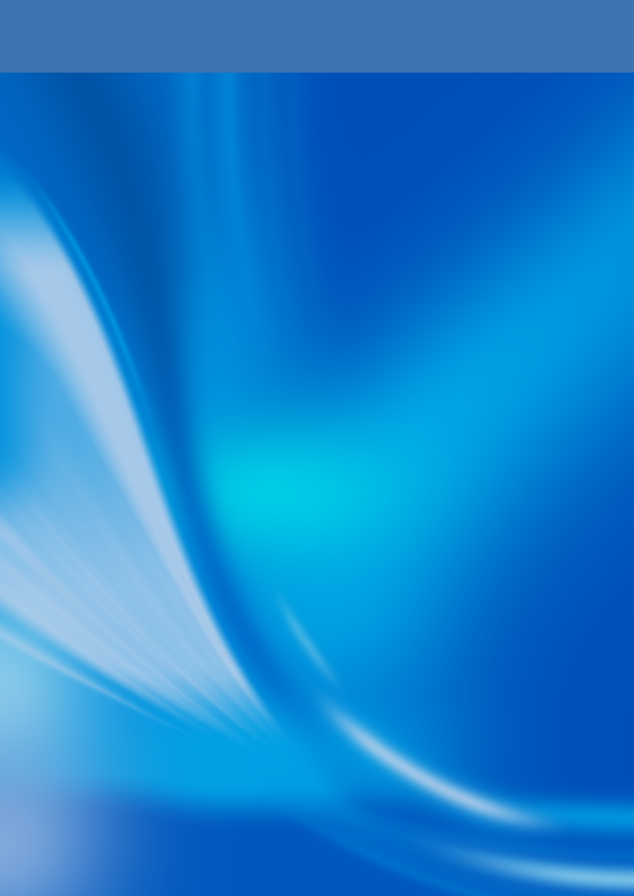
This background is drawn by a WebGL 2 fragment shader. Its source:

```glsl
#version 300 es
precision highp float;
// Abstract blue backdrop: soft glows over deep blue, a pale fan of silky
// streaks on the left and thin curved ribbons below, under a flat top band.
// Gaussians shape the glows; one cubic edge steers the fan and its shadow.
uniform vec2 u_resolution;
out vec4 fragColor;

const vec3 DEEP = vec3(0.0, 0.31, 0.72);
const vec3 SHADE = vec3(0.0, 0.31, 0.63);
const vec3 AZURE = vec3(0.0, 0.57, 0.87);
const vec3 SKY = vec3(0.0, 0.65, 0.90);
const vec3 CYAN = vec3(0.0, 0.81, 0.90);
const vec3 PALE = vec3(0.53, 0.80, 0.92);
const vec3 LILAC = vec3(0.50, 0.66, 0.86);
const vec3 SILK = vec3(0.75, 0.82, 0.92);
const vec3 BAND = vec3(0.25, 0.45, 0.70);

float hash(float n) { return fract(sin(n * 127.1) * 43758.5453); }

float noise(float x) {
  float i = floor(x), f = fract(x);
  return mix(hash(i), hash(i + 1.0), f * f * (3.0 - 2.0 * f));
}

float bell(float x, float width) { return exp(-x * x / (width * width)); }

float blob(vec2 p, vec2 centre, vec2 radius) {
  vec2 q = (p - centre) / radius;
  return exp(-dot(q, q));
}

float fall(float a, float b, float x) { return 1.0 - smoothstep(a, b, x); }

// Smooth window that opens at a..b and closes at c..d
float window(float x, float a, float b, float c, float d) {
  return smoothstep(a, b, x) * fall(c, d, x);
}

// Soft line along a parabola whose lowest point is the vertex
float ribbon(vec2 p, vec2 vertex, float bend, float width) {
  float dx = vertex.x - p.x;
  float slope = 2.0 * bend * dx;
  float dist = (p.y - vertex.y + bend * dx * dx) / sqrt(1.0 + slope * slope);
  return bell(dist, width);
}

// Right border of the fan as x for a given depth below the top
float fanEdge(float depth) {
  float t = depth - 0.47;
  return 0.157 + t * (0.35 + t * (1.39 * t - 0.154));
}

vec3 backdrop(vec2 p, float u) {
  vec3 col = DEEP;
  // Upper left veil with vertical streaks
  float w = p.x - 0.25 - 0.46 * pow(max(p.y - 0.1, 0.0), 2.0);
  float veil = fall(0.0, 0.13, w) * fall(0.5, 0.7, p.y);
  col = mix(col, vec3(0.0, 0.42, 0.77), veil * 0.85);
  col = mix(col, AZURE, 0.9 * blob(p, vec2(0.23, 0.40), vec2(0.085, 0.17)));
  float strands = 0.6 * bell(w - 0.004, 0.012) + 0.35 * bell(w + 0.04, 0.016);
  strands += 0.25 * noise(w * 90.0) * window(w, -0.07, -0.03, 0.06, 0.11);
  col = mix(col, AZURE, strands * fall(0.15, 0.48, p.y));

  // Diagonal beam rising to the right
  vec2 v = p - vec2(0.3125, 0.553);
  float across = dot(v, vec2(-0.665, -0.746)) + 0.055;
  float along = dot(v, vec2(0.746, -0.665));
  float beam = bell(across, across > 0.0 ? 0.115 : 0.15);
  beam *= smoothstep(-0.2, 0.03, along) * mix(1.0, 0.78, smoothstep(0.1, 0.5, along));
  col = mix(col, SKY, beam);
  col = mix(col, SKY, 0.85 * blob(p, vec2(0.36, 0.68), vec2(0.14, 0.13)));
  col = mix(col, CYAN, 0.95 * blob(p, vec2(0.30, 0.55), vec2(0.15, 0.075)));
  col = mix(col, AZURE, 0.7 * blob(p, vec2(0.40, 0.84), vec2(0.13, 0.08)));

  // Shadow beside the fan
  float offset = u - 0.02 - 0.45 * pow(p.y - 0.66, 2.0);
  float shadow = bell(offset, mix(0.065, 0.024, smoothstep(0.1, 0.5, p.y)));
  vec3 shadeCol = mix(SHADE, vec3(0.0, 0.40, 0.78), smoothstep(0.3, 0.65, p.y));
  return mix(col, shadeCol, shadow * 0.8 * fall(0.76, 0.88, p.y));
}

vec3 lowerLeft(vec3 col, vec2 p, float u) {
  float side = fall(-0.02, 0.025, u);
  col = mix(col, AZURE, side * smoothstep(0.13, 0.25, p.y));
  col = mix(col, SKY, 0.8 * blob(p, vec2(0.27, 0.85), vec2(0.14, 0.07)));
  // Dark floor
  float rim = 0.90 - 0.02 * fall(0.1, 0.25, p.x);
  col = mix(col, vec3(0.0, 0.34, 0.74), smoothstep(rim - 0.025, rim + 0.03, p.y));
  col = mix(col, PALE, blob(p, vec2(0.0, 0.77), vec2(0.1, 0.12)));
  return mix(col, LILAC, blob(p, vec2(0.0, 0.94), vec2(0.12, 0.12)));
}

vec3 fan(vec3 col, vec2 p, float u) {
  float s = -u / max(0.911 - p.y, 0.02);
  float low = smoothstep(0.45, 0.68, p.y);
  float body = mix(0.45, 0.8, low) * fall(0.9, 1.08, s);
  body *= mix(smoothstep(-0.02, 0.07, p.x), 1.0, smoothstep(0.5, 0.6, p.y));
  float light = max(body, 0.95 * fall(0.07, 0.24, s));
  light = max(light, 0.85 * bell(s - 0.62, 0.12) * smoothstep(0.5, 0.6, p.y));
  light = max(light, 0.5 * bell(s - 1.22, 0.07));
  light *= 0.86 + 0.14 * noise(s * 16.0) + 0.06 * noise(s * 45.0);
  float reach = smoothstep(0.19, 0.31, p.y) * fall(0.75, 0.845, p.y + 0.03 * noise(s * 14.0));
  col = mix(col, SILK, clamp(light, 0.0, 1.0) * reach * fall(-0.012, 0.004, u));
  // Fine bright filament along the border
  return mix(col, SKY, 0.6 * bell(u - 0.012, 0.004) * window(p.y, 0.18, 0.28, 0.36, 0.5));
}

vec3 ribbons(vec3 col, vec2 p) {
  col = mix(col, SKY, 0.75 * ribbon(p, vec2(0.72, 0.913), 0.4, 0.018) * smoothstep(0.46, 0.66, p.x));
  for (int i = 0; i < 5; i++) {
    float k = float(i);
    float line = ribbon(p, vec2(0.71, 0.955 + 0.017 * k), 0.5 + 0.07 * k, 0.008);
    col = mix(col, AZURE, (0.2 + 0.3 * hash(k + 3.0)) * line * smoothstep(0.26, 0.42, p.x));
  }
  col = mix(col, PALE, 0.85 * ribbon(p, vec2(0.72, 0.982), 0.65, 0.012) * smoothstep(0.44, 0.66, p.x));
  float taper = window(p.x, 0.34, 0.42, 0.52, 0.645);
  col = mix(col, SKY, 0.5 * ribbon(p, vec2(0.66, 0.925), 1.5, 0.025) * taper);
  col = mix(col, SILK, 0.8 * ribbon(p, vec2(0.66, 0.922), 1.5, 0.011) * taper);
  float wisp = ribbon(p, vec2(0.54, 0.855), 3.5, 0.007) * window(p.x, 0.30, 0.335, 0.345, 0.39);
  return mix(col, PALE, 0.45 * wisp);
}

void main() {
  // Height units, with y measured down from the top
  vec2 p = gl_FragCoord.xy / u_resolution.y;
  p.x *= 0.707 * u_resolution.y / u_resolution.x;
  p.y = 1.0 - p.y;
  float u = p.x - fanEdge(p.y);
  vec3 col = backdrop(p, u);
  col = lowerLeft(col, p, u);
  col = fan(col, p, u);
  col = ribbons(col, p);
  float soft = 0.7 / u_resolution.y;
  col = mix(col, BAND, fall(0.081 - soft, 0.081 + soft, p.y));
  fragColor = vec4(col, 1.0);
}
```
